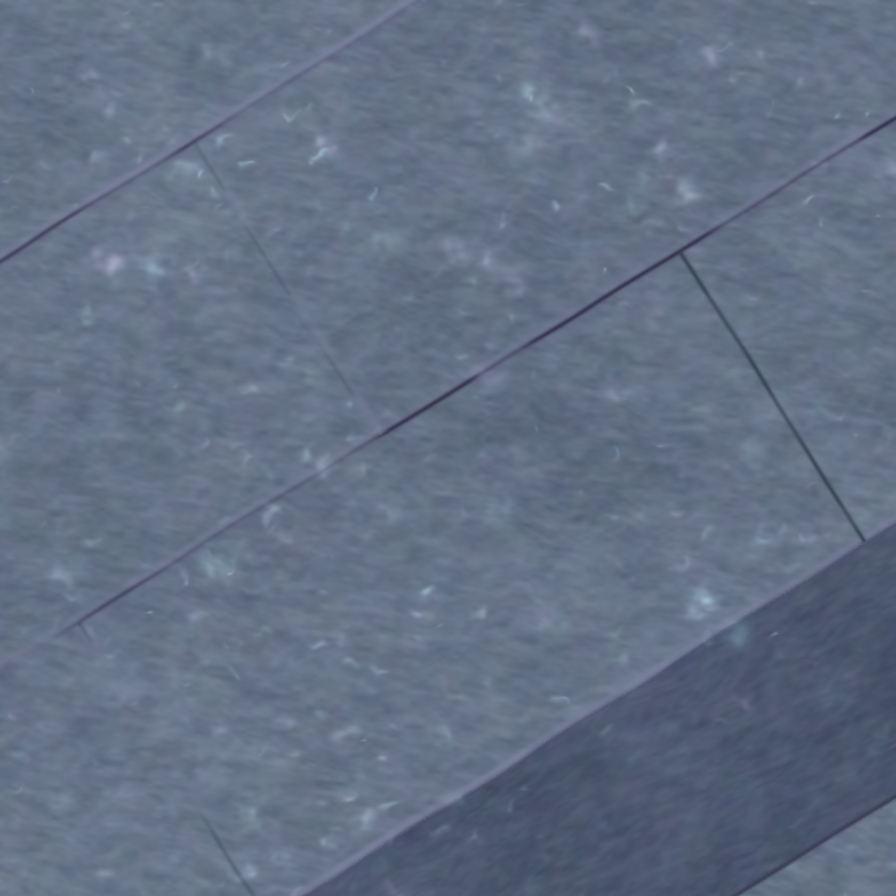
Give the GLSL for this texture, as a three.js fragment shader.

```glsl
// Worn blue-grey stone paving in a diagonal running bond, with a dark border course.
#define SLOPE 0.616          // rise of the bed joints
#define LEAN 0.635           // lean of the cross joints
#define COURSE 0.457         // course height, measured up the canvas
#define COURSE_START 0.253
#define SLAB 0.934           // slab length, measured across the canvas
#define SLAB_START 0.282
#define BORDER_END -0.509    // lower edge of the dark border
#define STONE vec3(0.402, 0.452, 0.532)
#define BORDER vec3(0.298, 0.340, 0.430)
#define GROOVE vec3(0.200, 0.205, 0.295)
#define RIM vec3(0.475, 0.510, 0.615)

varying vec2 vUv;

float hash(vec2 p) {
  p = fract(p * vec2(0.1031, 0.1137));
  p += dot(p, p.yx + 33.33);
  return fract((p.x + p.y) * p.x * 47.3);
}

float noise(vec2 p) {
  vec2 i = floor(p), f = fract(p);
  f = f * f * (3.0 - 2.0 * f);
  return mix(mix(hash(i), hash(i + vec2(1.0, 0.0)), f.x),
             mix(hash(i + vec2(0.0, 1.0)), hash(i + vec2(1.0, 1.0)), f.x), f.y);
}

float fbm(vec2 p) {
  float sum = 0.0, amp = 0.5;
  for (int i = 0; i < 4; i++) {
    sum += amp * noise(p);
    p = p * 2.03 + 17.1;
    amp *= 0.5;
  }
  return sum / 0.9375;
}

// Soft line profile around distance d
float line(float d, float width) {
  return exp(-d * d / (width * width));
}

// Pale mineral flecks: x is brightness, y is signed tint
vec2 flecks(vec2 p, float cells, float chance) {
  vec2 warp = vec2(noise(p * 75.0), noise(p * 75.0 + 40.0)) - 0.5;
  vec2 q = (p + 0.016 * warp) * cells;
  vec2 home = floor(q), result = vec2(0.0);
  for (int y = -1; y <= 1; y++) {
    for (int x = -1; x <= 1; x++) {
      vec2 id = home + vec2(float(x), float(y)) + 60.0;
      vec2 center = id - 60.0 + vec2(hash(id + 3.7), hash(id + 71.3));
      float size = mix(0.10, 0.24, hash(id + 19.9));
      vec2 d = (q - center) * vec2(0.8, 1.1) / size;
      float present = step(hash(id + 151.0), chance) * mix(0.3, 1.0, hash(id + 211.0));
      float spot = present * exp(-dot(d, d));
      result += spot * vec2(1.0, hash(id + 307.0) - 0.5);
    }
  }
  return result;
}

void main() {
  vec2 p = vUv;

  // Paving axes; the bed joints steepen a little toward the border
  float bed = p.y - SLOPE * p.x;
  bed -= 0.08 * (p.x - 0.67) * clamp(-bed, 0.0, 0.2);
  bed += 0.005 * (noise(p * 11.0) - 0.5);
  float cross = p.x + LEAN * p.y + 0.005 * (noise(p * 13.0 + 5.0) - 0.5);

  float course = (bed - COURSE_START) / COURSE;
  float row = floor(course);
  float bedId = floor(course + 0.5);
  float bedDist = (course - bedId) * COURSE * 0.851;
  float slab = (cross - SLAB_START) / SLAB + 0.5 * mod(row + 1.0, 2.0);
  float slabId = floor(slab + 0.5);
  float slabDist = (slab - slabId) * SLAB * 0.844;
  float endDist = (bed - BORDER_END) * 0.851;
  float paved = smoothstep(-0.003, 0.003, bed - COURSE_START + COURSE);
  float border = (1.0 - paved) * smoothstep(-0.003, 0.003, endDist);

  // Stone: broad stains, mottling, then short smeared grain
  vec3 color = mix(STONE, BORDER, border);
  color += 0.070 * (fbm(p * 5.0 + 8.0) - 0.5);
  color += 0.050 * (fbm(p * vec2(17.0, 25.0) + 61.0) - 0.5);
  vec2 smear = p + 0.010 * vec2(noise(p * 19.0), noise(p * 19.0 + 50.0));
  smear.y += mix(0.12, -0.4, border) * p.x;
  float grain = noise(smear * vec2(32.0, 105.0)) + noise(smear * vec2(60.0, 150.0) + 9.0) - 1.0;
  float slant = noise(vec2(p.x - p.y, p.x + p.y) * vec2(85.0, 42.0) + 13.0) - 0.5;
  color += mix(0.042, 0.026, border) * grain + 0.024 * slant;
  color += 0.028 * (noise(smear * vec2(120.0, 230.0) + 77.0) - 0.5);
  vec3 hue = vec3(noise(p * 48.0), noise(p * 48.0 + 90.0), noise(p * 48.0 + 180.0)) - 0.5;
  color += 0.016 * hue;
  vec2 smudge = (p - vec2(0.66, 0.48)) / vec2(0.11, 0.08);
  color -= 0.035 * exp(-dot(smudge, smudge)) * (0.6 + 0.8 * noise(p * 25.0));

  // Flecks gather in loose patches and are broken by the grain
  float patches = smoothstep(0.35, 0.7, noise(p * 6.0 + 21.0));
  vec2 fleck = flecks(p, 15.0, 0.30) + 0.9 * flecks(p + 0.37, 31.0, 0.28);
  fleck *= mix(0.35, 1.0, patches) * mix(1.0, 0.7, border);
  fleck *= 0.45 + 1.1 * noise(p * 95.0 + 4.0);
  color += 0.18 * fleck.x * vec3(0.92, 1.0, 1.0);
  color += 0.06 * fleck.y * vec3(1.0, -0.6, 0.3);

  // Bed joints: a pale worn rim above a broken dark groove
  float wear = smoothstep(0.25, 0.6, noise(vec2(p.x * 18.0, bedId * 7.0 + 31.0)));
  float upper = mix(0.65, 0.25, smoothstep(0.20, 0.28, p.x));
  float middle = mix(0.55, 0.92, smoothstep(0.36, 0.46, p.x)) * smoothstep(0.04, 0.12, p.x);
  float depth = bedId < -0.5 ? 0.16 : (bedId > 0.5 ? upper : middle);
  float shine = mix(0.75, 0.4, step(abs(bedId), 0.5));
  color = mix(color, RIM, shine * (1.1 - 0.4 * wear) * line(bedDist - 0.0055, 0.0045));
  color = mix(color, GROOVE, depth * mix(0.4, 1.0, wear) * line(bedDist, 0.0027));
  color.g -= 0.012 * line(bedDist, 0.008);

  // Cross joints: one open and dark, the others mostly filled
  bool lower = row < -0.5;
  float broken = smoothstep(0.35, 0.65, noise(vec2(p.y * 26.0, slabId + 3.0)));
  float open = lower ? mix(0.35 * broken, 0.65 + 0.2 * broken, step(0.5, slabId)) : 0.22 * broken;
  float filled = lower ? 0.15 : 0.38;
  color = mix(color, RIM, filled * paved * (1.0 - 0.5 * broken) * line(slabDist - 0.004, 0.006));
  color = mix(color, GROOVE + vec3(0.0, 0.05, 0.01), paved * open * line(slabDist, 0.0028));

  // Lower edge of the border
  color = mix(color, GROOVE, 0.75 * line(endDist, 0.0027));

  gl_FragColor = vec4(clamp(color, 0.0, 1.0), 1.0);
}
```
